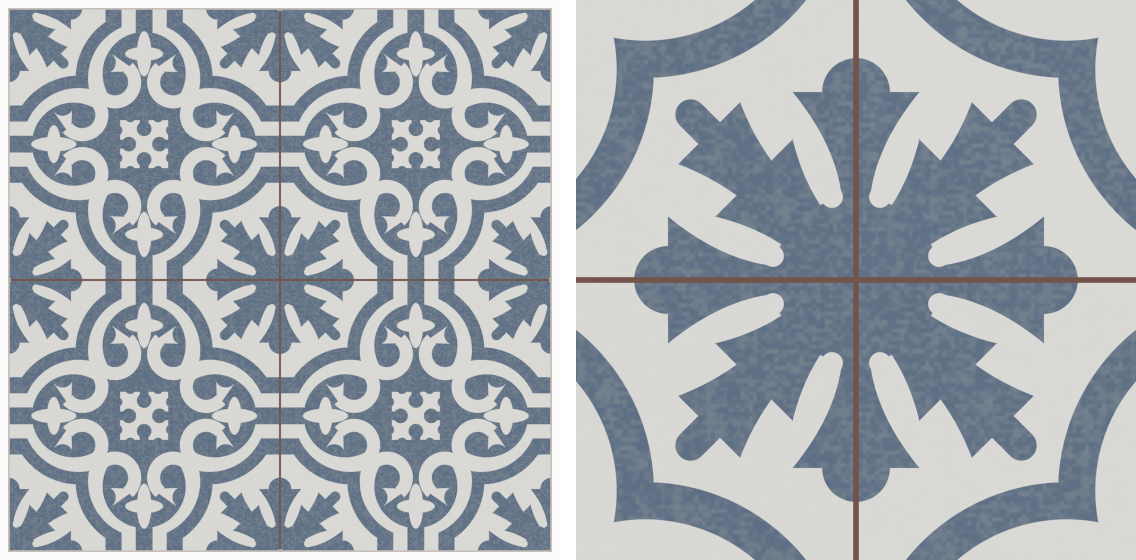
Left, the full canvas; right, a detail of the centre.
A Shadertoy shader for this pattern:

```glsl
const float TILES = 2.0;        // repeats across and down
const float MARGIN = 0.0148;    // white border, share of the canvas
const float HALF = 186.5;       // half a tile in design units
const float DIAG = 0.70710678;

const vec3 PAPER = vec3(0.99);
const vec3 CREAM = vec3(0.853, 0.851, 0.838);
const vec3 BLUE_DARK = vec3(0.375, 0.440, 0.525);
const vec3 BLUE_PALE = vec3(0.455, 0.505, 0.555);
const vec3 GROUT = vec3(0.45, 0.33, 0.29);

float hash(vec2 p) {
    return fract(sin(dot(p, vec2(127.1, 311.7))) * 43758.5453);
}

float valueNoise(vec2 p) {
    vec2 i = floor(p), f = fract(p);
    f = f * f * (3.0 - 2.0 * f);
    return mix(mix(hash(i), hash(i + vec2(1, 0)), f.x),
               mix(hash(i + vec2(0, 1)), hash(i + vec2(1, 1)), f.x), f.y);
}

float disc(vec2 p, vec2 c, float r) { return length(p - c) - r; }

float ellipse(vec2 p, vec2 r) {
    p = abs(p) + 0.001;
    float k = length(p / r);
    return k * (k - 1.0) / length(p / (r * r));
}

float capsule(vec2 p, vec2 a, vec2 b, float r) {
    vec2 d = b - a;
    return length(p - a - d * clamp(dot(p - a, d) / dot(d, d), 0.0, 1.0)) - r;
}

// Signed distance to the line a-b, positive on its right
float edge(vec2 p, vec2 a, vec2 b) {
    vec2 d = normalize(b - a);
    return dot(p - a, vec2(d.y, -d.x));
}

float cut(float shape, float hole) { return max(shape, -hole); }

// Petal section widening from w0 at y0 to w1 at y1
float flare(vec2 p, float y0, float y1, float w0, float w1) {
    float t = clamp((p.y - y0) / (y1 - y0), 0.0, 1.0);
    return max(abs(p.x) - mix(w0, w1, t * t), max(y0 - p.y, p.y - y1));
}

// Round foil joined to a straight stem
float foil(vec2 p, float center, float radius, float stem) {
    return min(disc(p, vec2(0, center), radius), abs(p.x) - stem);
}

// Crescent-ended leaf closing each scroll
float leaf(vec2 p) {
    vec2 root = vec2(10, 100), barb = vec2(46, 99), tip = vec2(43, 123);
    float d = max(edge(p, root, barb), max(edge(p, barb, tip), edge(p, tip, root)));
    return cut(d, disc(p, vec2(54, 112), 15.0));
}

float star(vec2 p) {
    return min(ellipse(p, vec2(10, 31)), ellipse(p, vec2(26, 9.5)));
}

// Square with keyhole bites and dented arm ends
float centerCross(vec2 p) {
    float d = max(p.x, p.y) - 33.0;
    d = cut(d, disc(p, vec2(0, 21), 10.0));
    d = cut(d, max(p.x - 6.0, 21.0 - p.y));
    return cut(d, disc(p, vec2(19, 37), 7.0));
}

float medallion(vec2 p) {
    float along = (p.x + p.y) * DIAG;
    float scroll = max(abs(disc(p, vec2(40, 85), 27.0)) - 9.0, along - 90.0);
    float d = min(foil(p, 97.0, 57.0, 11.5), along - 85.0);
    d = cut(d, min(scroll, leaf(p)));
    return cut(d, min(star(p - vec2(0, 124)), centerCross(p)));
}

float cornerFlower(vec2 p) {
    vec2 q = vec2(p.x - p.y, p.x + p.y) * DIAG;
    float axial = min(flare(p, 30.0, 86.0, 6.0, 29.0), disc(p, vec2(0, 86), 15.5));
    float diagonal = min(flare(q, 20.0, 66.0, 11.0, 25.0), flare(q, 50.0, 95.0, 10.0, 20.0));
    diagonal = min(diagonal, capsule(q, vec2(0, 90), vec2(0, 107), 7.0));
    float d = min(length(p) - 38.0, min(axial, diagonal));
    return cut(d, capsule(p, vec2(11, 38), vec2(20, 58), 5.0));
}

// Blue ornament, folded into one eighth of the tile
float ornament(vec2 p) {
    p = abs(p);
    if (p.x > p.y) p = p.yx;
    float frame = cut(foil(p, 90.0, 94.0, 53.0), foil(p, 90.0, 77.0, 31.0));
    return min(min(frame, medallion(p)), cornerFlower(HALF - p.yx));
}

void mainImage(out vec4 fragColor, in vec2 fragCoord) {
    float side = min(iResolution.x, iResolution.y);
    vec2 uv = (fragCoord - 0.5 * iResolution.xy) / side;
    float span = 1.0 - 2.0 * MARGIN;
    float scale = 2.0 * HALF * TILES / span;
    float aa = 0.75 * scale / side;

    vec2 grid = (uv / span + 0.5) * TILES;
    vec2 p = (fract(grid) - 0.5) * 2.0 * HALF;

    // Speckled glaze with a faint tone shift per tile
    float grain = 0.6 * valueNoise(uv * 400.0 + 300.0) + 0.4 * valueNoise(uv * 190.0 + 130.0);
    vec3 blue = mix(BLUE_DARK, BLUE_PALE, smoothstep(0.25, 0.85, grain));
    vec3 cream = CREAM + 0.012 * (grain - 0.5);
    vec3 col = mix(blue, cream, smoothstep(-aa, aa, ornament(p)));
    col += 0.01 * (hash(floor(grid)) - 0.5);

    // Joints between tiles, then the border
    vec2 joint = HALF - abs(p);
    col = mix(GROUT, col, smoothstep(-aa, aa, min(joint.x, joint.y) - 1.3));
    float border = (max(abs(uv.x), abs(uv.y)) - 0.5 * span) * scale;
    // The outer rim has no joint
    vec2 rim = abs(uv) * scale;
    float atRim = step(HALF * TILES - 4.0, max(rim.x, rim.y));
    col = mix(col, cream, atRim * step(min(joint.x, joint.y), 3.0) * 0.6);
    fragColor = vec4(mix(col, PAPER, smoothstep(-aa, aa, border)), 1.0);
}
```
